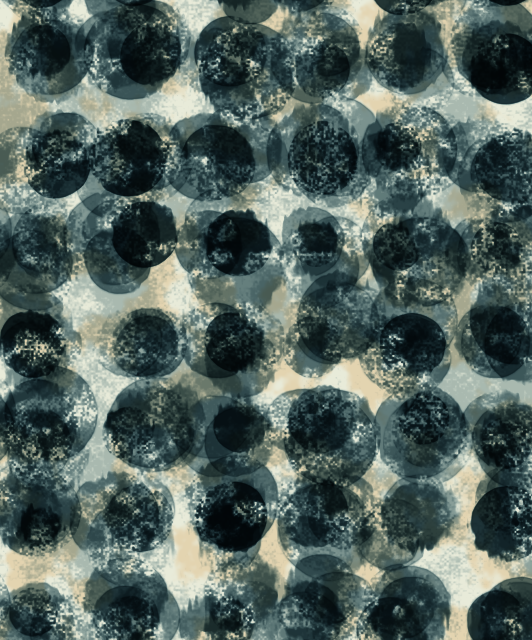
Give the GLSL for this pattern, as a Shadertoy shader.

```glsl
const float ROWS = 7.0;                         // cells per canvas height
const vec2 GRID_SHIFT = vec2(0.0, 0.2);
const int LAYERS = 4;                           // one dark core and three washes per cell
const float CORE_JITTER = 0.15;
const float WASH_JITTER = 0.26;
const vec2 CORE_RADIUS = vec2(0.26, 0.42);
const vec2 WASH_RADIUS = vec2(0.35, 0.54);
const vec2 CORE_INK = vec2(0.7, 2.0);
const vec2 WASH_INK = vec2(0.35, 0.88);
const float DRY = 0.4;                          // pigment where the brush ran dry
const float WET = 1.25;                         // pigment where it pooled
const float FRAY = 0.2;
const float RIM_INK = 0.3;
const float RIM_WIDTH = 0.012;
const float STAIN_INK = 0.32;
const vec3 PAPER_PALE = vec3(0.91, 0.92, 0.85);
const vec3 PAPER_WARM = vec3(0.89, 0.83, 0.69);
const vec3 ABSORPTION = vec3(1.0, 0.74, 0.66);  // ink takes red first, leaving teal

float hash(vec2 p) {
    return fract(sin(dot(p, vec2(127.1, 311.7))) * 43758.5453);
}

float noise(vec2 p) {
    vec2 i = floor(p), f = fract(p);
    f = f * f * (3.0 - 2.0 * f);
    return mix(mix(hash(i), hash(i + vec2(1, 0)), f.x),
               mix(hash(i + vec2(0, 1)), hash(i + vec2(1, 1)), f.x), f.y);
}

float fbm(vec2 p) {
    float sum = 0.0, amp = 0.533;
    for (int i = 0; i < 4; i++) {
        sum += amp * noise(p);
        p = mat2(1.6, 1.2, -1.2, 1.6) * p + 7.3;
        amp *= 0.5;
    }
    return sum;
}

// Ink laid down by one disc; shared textures are passed in
float discInk(vec2 p, vec2 cell, float layer, float grain, float speckle, float fiber, float pixel) {
    bool core = layer < 0.5;
    vec2 seed = cell + layer * vec2(17.3, 41.7);
    vec2 jitter = 2.0 * vec2(hash(seed), hash(seed + 5.3)) - 1.0;
    vec2 q = p - cell - 0.5 - jitter * (core ? CORE_JITTER : WASH_JITTER);
    vec2 radii = core ? CORE_RADIUS : WASH_RADIUS;
    vec2 inks = core ? CORE_INK : WASH_INK;
    float radius = mix(radii.x, radii.y, hash(seed + 9.1));
    float d = length(q) - radius;
    if (d > FRAY) return 0.0;

    // Edge: crisp on some arcs, torn into fibers on others
    float torn = smoothstep(0.4, 0.8, noise(q * 2.4 - seed * 2.3));
    d += FRAY * torn * (fiber - 0.4) + 0.02 * (grain - 0.5);
    float soft = pixel * 0.8 + 0.03 * torn;
    float mask = 1.0 - smoothstep(-soft, soft, d);

    // Body: flat pools meeting granular dry areas
    float blot = noise(q * 2.7 + seed * 3.7);
    float wet = smoothstep(-0.12, 0.12, blot - 0.5 + 0.8 * (grain - 0.5));
    float pigment = mix(DRY * 2.0 * smoothstep(0.25, 0.75, speckle), WET, wet);

    float width = max(RIM_WIDTH, pixel * 0.7);
    float rim = RIM_INK * (1.0 - torn) * exp(-d * d / (width * width)) * smoothstep(0.3, 0.6, blot);
    return mask * pigment * mix(inks.x, inks.y, hash(seed + 13.7)) + rim;
}

void mainImage(out vec4 fragColor, in vec2 fragCoord) {
    float pixel = ROWS / iResolution.y;
    vec2 p = fragCoord * pixel + GRID_SHIFT;
    p += 0.05 * (vec2(noise(p * 1.3), noise(p * 1.3 + 31.0)) - 0.5);

    // Textures shared by all discs
    float grain = fbm(p * 8.0);
    float speckle = mix(noise(p * 42.0), fbm(p * 16.0 + 11.0), 0.5);
    float fiber = mix(noise(p * vec2(30.0, 9.0)), grain, 0.5);

    // Pale mottling on the paper
    float ink = STAIN_INK * smoothstep(0.35, 0.7, fbm(p * 2.0 + 50.0) + 0.5 * (speckle - 0.5));

    // Overlapping discs from the neighbouring cells
    vec2 home = floor(p);
    for (int y = -1; y <= 1; y++)
    for (int x = -1; x <= 1; x++)
    for (int layer = 0; layer < LAYERS; layer++)
        ink += discInk(p, home + vec2(x, y), float(layer), grain, speckle, fiber, pixel);

    // Light passing through the ink
    float warmth = smoothstep(0.42, 0.62, fbm(p * 3.0 + 90.0));
    vec3 paper = mix(PAPER_PALE, PAPER_WARM, warmth);
    fragColor = vec4(paper * exp(-ink * ABSORPTION), 1.0);
}
```
